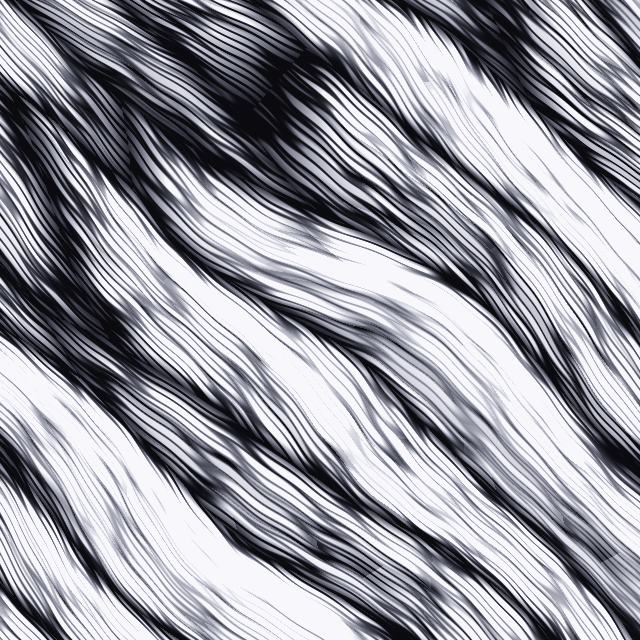
This texture is drawn by a Shadertoy shader. Its source:

```glsl
const vec3 INK = vec3(0.04, 0.04, 0.06);
const vec3 PAPER = vec3(0.97, 0.97, 0.99);
const vec3 COOL_TINT = vec3(0.0, 0.008, 0.045);

vec3 hash3(vec2 cell) {
    vec3 q = vec3(dot(cell, vec2(127.1, 311.7)),
                  dot(cell, vec2(269.5, 183.3)),
                  dot(cell, vec2(419.2, 371.9)));
    return fract(sin(q) * 43758.55);
}

// Staggered cellular noise: x = gap to the border, y = height in cell, z = cell id
vec3 strands(vec2 p) {
    float nearest = 9.0;
    float second = 9.0;
    float height = 0.0;
    float id = 0.0;
    for (int i = -1; i <= 1; i++) {
        float column = floor(p.x) + float(i);
        float stagger = 0.5 * mod(column, 2.0);
        for (int j = -1; j <= 1; j++) {
            vec2 cell = vec2(column, floor(p.y - stagger) + float(j));
            vec3 rnd = hash3(cell);
            vec2 center = cell + vec2(0.5, 0.5 + stagger) + 0.7 * (rnd.xy - 0.5);
            float d = length(p - center);
            if (d < nearest) {
                second = nearest;
                nearest = d;
                height = p.y - center.y;
                id = rnd.z;
            } else {
                second = min(second, d);
            }
        }
    }
    return vec3(second - nearest, height, id);
}

// Dark line along a strand border
float groove(float gap, float inner, float outer) {
    return 1.0 - smoothstep(inner, outer, gap);
}

// Rotate so x runs along the fibres, then bend the flow
vec2 fibreSpace(vec2 uv, float angle) {
    vec2 axis = vec2(cos(angle), sin(angle));
    vec2 p = vec2(dot(uv, axis), dot(uv, vec2(-axis.y, axis.x)));
    p.y += 0.022 * sin(6.0 * p.x + 4.0 * p.y);
    p.y += 0.011 * sin(11.0 * p.x - 7.0 * p.y + 2.0);
    return p;
}

// Each rope combs its own hairs at a slight slant
vec2 combed(vec2 p, float id) {
    float slant = 0.32 * (id - 0.5);
    p.y += slant * p.x + 0.012 * sin(7.0 * p.x + 6.3 * id);
    p.y += 0.0012 * sin(55.0 * p.x + 40.0 * p.y);
    return p + 3.0 * id;
}

float fibreTone(vec2 p) {
    vec3 rope = strands(p * vec2(0.8, 6.3) + vec2(4.3, 7.6));
    vec2 q = combed(p, rope.z);
    vec3 lock = strands(q * vec2(1.6, 28.0));
    vec3 hair = strands(q * vec2(5.0, 95.0));

    float hairLine = groove(hair.x, 0.05, 0.45);
    float hairInk = mix(0.35, 0.8, fract(rope.z * 7.3));

    // Ridge light, then lock and hair strokes
    float tone = 1.16 + 0.55 * rope.y + 0.4 * (rope.z - 0.5);
    tone += 0.4 * (lock.z - 0.5) - 0.4 * groove(lock.x, 0.0, 0.22);
    tone += 0.3 * (hair.z - 0.5) - hairInk * hairLine;

    // Deep shadow between ropes, frayed by the hairs
    float fray = 0.12 * hairLine - 0.04;
    float shadow = groove(rope.x - fray, -0.02, 0.26);
    return clamp(tone * (1.0 - shadow), 0.0, 1.0);
}

void mainImage(out vec4 fragColor, in vec2 fragCoord) {
    vec2 uv = fragCoord / iResolution.y;
    float tone = fibreTone(fibreSpace(uv, radians(-40.0)));
    vec3 color = mix(INK, PAPER, tone) + COOL_TINT * 4.0 * tone * (1.0 - tone);
    fragColor = vec4(color, 1.0);
}
```
